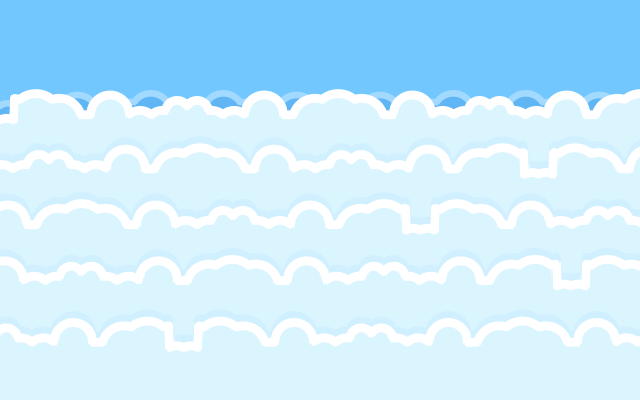
Write a Shadertoy shader that draws this pattern.

```glsl
#define UNITS 480.0      // canvas height in design units
#define TILE 813.0       // width of one cloud bank
#define FOLD 363.0       // spacing of the large clouds
#define CLIFF 389.0      // where the deep gap between banks begins
#define STROKE 5.3       // half width of the white outline
#define RIM 4.0          // half width of the distant outline
#define SHADE_LIFT 8.5
#define SKY vec3(0.45, 0.78, 1.0)
#define CLOUD vec3(0.86, 0.96, 1.0)
#define SHADE vec3(0.815, 0.942, 1.0)
#define DISTANT vec3(0.375, 0.71, 0.96)
#define RIM_COLOR vec3(0.63, 0.85, 1.0)

const int ROWS = 5;

// Upper arc of a circle, given its centre x, radius and crest height
float arc(float x, float center, float radius, float crest) {
    float dx = x - center;
    float k = radius * radius - dx * dx;
    return k > 0.0 ? crest - radius + sqrt(k) : -1000.0;
}

// Mirrored position within a bank: x = half bank, y = half cloud group
vec2 foldBank(float x) {
    float v = abs(mod(x + 0.5 * TILE, TILE) - 0.5 * TILE);
    return vec2(v, min(v, abs(FOLD - v)));
}

// Height of the front cloud outline
float frontRidge(float x) {
    vec2 f = foldBank(x);
    if (f.x > CLIFF) return max(-38.7, arc(f.x, 398.0, 18.0, -35.0));
    float h = -30.7;
    h = max(h, arc(f.y, 0.0, 30.0, -5.3));      // large crest
    h = max(h, arc(f.y, 28.0, 27.0, -11.0));    // its shoulder
    h = max(h, arc(f.y, 89.0, 23.0, -7.0));     // single hump
    h = max(h, arc(f.y, 125.0, 20.0, -25.5));   // low ripples
    h = max(h, arc(f.y, 152.0, 20.0, -25.5));
    return max(h, arc(f.y, 169.5, 14.0, -13.5)); // twin puffs
}

// Height of the distant puffs that fill the valleys
float distantRidge(float x) {
    vec2 f = foldBank(x);
    if (f.x > CLIFF - 4.0) return max(-25.0, arc(f.x, 397.0, 14.0, -17.0));
    float h = max(-15.5, arc(f.y, 138.0, 24.0, -5.0));
    return max(h, arc(f.y, 50.0, 24.0, -7.0));
}

float ridge(float x, bool distant) {
    return distant ? distantRidge(x) : frontRidge(x);
}

float segmentDistance(vec2 p, vec2 a, vec2 b) {
    vec2 ab = b - a;
    return length(p - a - ab * clamp(dot(p - a, ab) / dot(ab, ab), 0.0, 1.0));
}

// Signed distance to a ridge, negative below it
float ridgeDistance(vec2 p, bool distant) {
    const float stepX = 1.6;
    float d = 1000.0;
    vec2 a = vec2(p.x - 6.0 * stepX, 0.0);
    a.y = ridge(a.x, distant);
    for (int i = 0; i < 12; i++) {
        vec2 b = vec2(a.x + stepX, 0.0);
        b.y = ridge(b.x, distant);
        d = min(d, segmentDistance(p, a, b));
        a = b;
    }
    return p.y < ridge(p.x, distant) ? -d : d;
}

float coverage(float d, float pixel) {
    return clamp(0.5 - d / pixel, 0.0, 1.0);
}

void mainImage(out vec4 fragColor, in vec2 fragCoord) {
    float pixel = UNITS / iResolution.y;
    vec2 p = fragCoord * pixel;
    vec3 color = SKY;

    // Bank centre and crest height for each row, back to front
    vec2 banks[ROWS] = vec2[ROWS](vec2(406.0, 373.0), vec2(240.0, 308.0),
        vec2(98.0, 241.0), vec2(279.0, 174.0), vec2(627.0, 100.0));

    for (int i = 0; i < ROWS; i++) {
        vec2 q = p - banks[i];
        if (q.y > 15.0) continue;
        if (q.y < -55.0) {
            color = CLOUD;
            continue;
        }
        // Distant puffs behind the first row, soft shade behind the others
        if (i == 0) {
            float far = ridgeDistance(q, true);
            color = mix(color, DISTANT, coverage(far, pixel));
            color = mix(color, RIM_COLOR, coverage(abs(far) - RIM, pixel));
        } else {
            float lifted = ridgeDistance(q - vec2(0.0, SHADE_LIFT), false);
            color = mix(color, SHADE, coverage(lifted - STROKE, pixel));
        }
        // Cloud body and outline
        float d = ridgeDistance(q, false);
        color = mix(color, CLOUD, coverage(d, pixel));
        color = mix(color, vec3(1.0), coverage(abs(d) - STROKE, pixel));
    }
    fragColor = vec4(color, 1.0);
}
```
